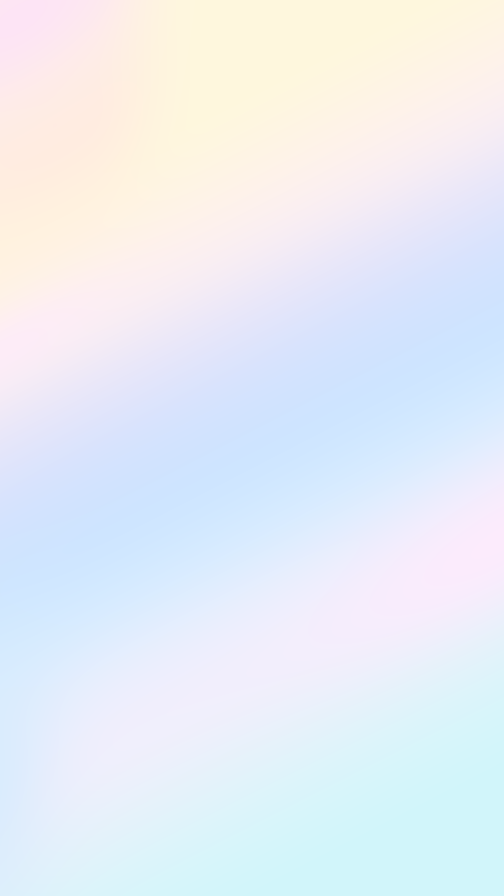
Write a Shadertoy shader that draws this background.

```glsl
#define BAND_SLOPE 0.29
#define BAND_START 0.25
#define BAND_END 1.15
#define BAND_SHARPNESS 1.4
#define PINK_CORNER vec3(0.992, 0.894, 0.961)
#define PEACH_HAZE vec3(1.000, 0.922, 0.875)
#define ROSE_GLOW vec3(0.996, 0.918, 0.988)
#define BLUE_EDGE vec3(0.835, 0.922, 0.992)

const int STOP_COUNT = 12;
const vec3 bandColors[STOP_COUNT] = vec3[](
    vec3(0.996, 0.973, 0.859), vec3(1.000, 0.953, 0.902),
    vec3(0.988, 0.937, 0.953), vec3(0.902, 0.898, 0.980),
    vec3(0.827, 0.886, 0.996), vec3(0.796, 0.894, 1.000),
    vec3(0.839, 0.925, 1.000), vec3(0.925, 0.937, 0.992),
    vec3(0.957, 0.933, 0.988), vec3(0.898, 0.949, 0.980),
    vec3(0.847, 0.961, 0.980), vec3(0.812, 0.961, 0.980));

// Smooth blend of evenly spaced colour stops
vec3 bandRamp(float depth) {
    float place = clamp((depth - BAND_START) / (BAND_END - BAND_START), 0.0, 1.0)
                * float(STOP_COUNT - 1);
    vec3 sum = vec3(0.0);
    float total = 0.0;
    for (int i = 0; i < STOP_COUNT; i++) {
        float offset = place - float(i);
        float weight = exp(-BAND_SHARPNESS * offset * offset);
        sum += bandColors[i] * weight;
        total += weight;
    }
    return sum / total;
}

// Soft elliptical glow, tilted along the bands
float glow(vec2 p, vec2 center, vec2 radius) {
    vec2 d = p - center;
    d.y += BAND_SLOPE * d.x;
    d /= radius;
    return exp(-dot(d, d));
}

void mainImage(out vec4 fragColor, in vec2 fragCoord) {
    // Horizontal position and depth below the top edge
    vec2 p = fragCoord / iResolution.xy;
    p.y = 1.0 - p.y;

    // Diagonal pastel bands
    vec3 color = bandRamp(p.y + BAND_SLOPE * p.x);

    // Warm haze and pink corner
    float leftSide = 1.0 - smoothstep(0.18, 0.42, p.x);
    color = mix(color, PEACH_HAZE, 0.9 * leftSide * glow(p, vec2(0.12, 0.155), vec2(0.36, 0.10)));
    color = mix(color, PINK_CORNER, leftSide * glow(p, vec2(0.04, 0.02), vec2(0.32, 0.10)));

    // Rose glows at the sides and cool lower left edge
    color = mix(color, ROSE_GLOW, 0.85 * glow(p, vec2(1.0, 0.60), vec2(0.34, 0.075)));
    color = mix(color, ROSE_GLOW, 0.65 * glow(p, vec2(0.0, 0.39), vec2(0.22, 0.04)));
    color = mix(color, BLUE_EDGE, 0.85 * glow(p, vec2(-0.03, 0.88), vec2(0.14, 0.17)));

    fragColor = vec4(color, 1.0);
}
```
